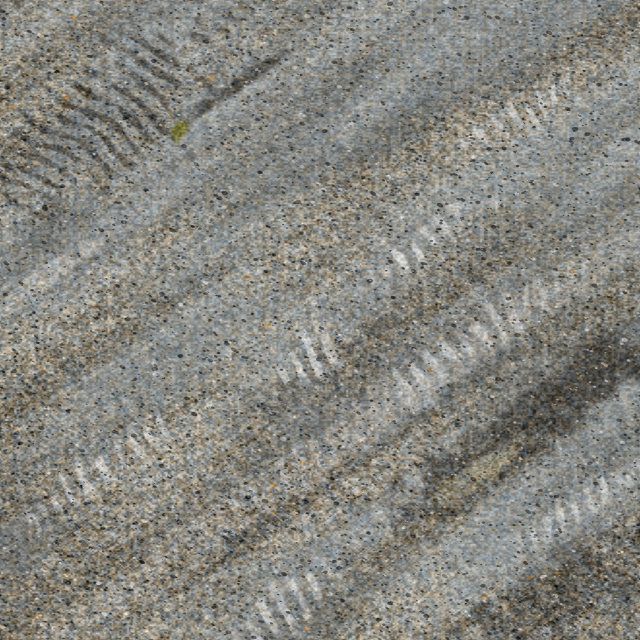
Give the GLSL for this texture, as a WebGL 2 fragment shader.

```glsl
#version 300 es
precision highp float;
// Worn grey asphalt crossed by diagonal tyre tracks: streaky noise sets the tone,
// ribbed patches of chalk and dirt lie along the tracks, and fine grain with
// scattered grit covers everything.
uniform vec2 u_resolution;
out vec4 fragColor;

float hash(vec2 p) {
  return fract(sin(dot(p, vec2(127.1, 311.7))) * 43758.5453);
}

float noise(vec2 p) {
  vec2 i = floor(p), f = fract(p);
  f = f * f * (3.0 - 2.0 * f);
  return mix(mix(hash(i), hash(i + vec2(1, 0)), f.x),
             mix(hash(i + vec2(0, 1)), hash(i + vec2(1, 1)), f.x), f.y);
}

float fbm(vec2 p) {
  float sum = 0.0, amp = 0.5;
  for (int i = 0; i < 4; i++) {
    sum += amp * noise(p);
    p = p * 2.03 + 17.3;
    amp *= 0.5;
  }
  return sum / 0.9375;
}

// Soft ragged ellipse; x runs along the tracks
float patchMask(vec2 p, vec2 centre, vec2 halfSize) {
  vec2 d = (p - centre) / halfSize;
  d += 1.3 * (vec2(fbm(p * 34.0), fbm(p * 34.0 + 50.0)) - 0.5);
  return 1.0 - smoothstep(0.35, 1.05, length(d));
}

// Irregular tread bars across a track
float ribs(vec2 p, float lean) {
  float phase = (p.x + lean * p.y) / 0.029 + 1.2 * noise(p * vec2(9, 16));
  float wear = 2.2 * (fbm(p * vec2(60, 45)) - 0.5);
  return smoothstep(-0.2, 0.8, sin(6.2832 * phase) + wear);
}

// Scattered stones, dark or pale, one possible per cell
vec3 addGrit(vec3 col, vec2 uv, float scale, float density) {
  vec2 g = uv * scale;
  float aa = 0.6 * scale / u_resolution.y;
  for (int y = -1; y <= 1; y++)
  for (int x = -1; x <= 1; x++) {
    vec2 id = floor(g) + vec2(x, y);
    float kind = hash(id + 31.7);
    vec2 d = g - id - vec2(hash(id + 3.1), hash(id + 8.4));
    d.y += 0.5 * d.x * (hash(id + 5.9) - 0.2);
    float radius = mix(0.14, 0.38, hash(id + 12.6));
    float cover = 1.0 - smoothstep(radius - aa, radius + aa, length(d * vec2(0.8, 1.2)));
    cover *= step(hash(id + 21.3), density);
    vec3 stone = kind < 0.55 ? vec3(0.22, 0.22, 0.21)
               : kind < 0.82 ? vec3(0.74, 0.73, 0.71)
               : kind < 0.97 ? vec3(0.64, 0.58, 0.48) : vec3(0.72, 0.53, 0.29);
    col = mix(col, stone, 0.75 * cover);
  }
  return col;
}

void main() {
  vec2 uv = gl_FragCoord.xy / u_resolution.y;
  vec2 p = vec2(dot(uv, vec2(0.82, 0.57)), dot(uv, vec2(-0.57, 0.82)));

  // Streaked ground, brownish where rough and bluish where worn smooth
  float streak = fbm(p * vec2(3, 17) + 4.0);
  float worn = smoothstep(0.35, 0.65, fbm(p * vec2(2.5, 9) + 30.0));
  vec3 col = mix(vec3(0.46, 0.45, 0.42), vec3(0.61, 0.61, 0.59), smoothstep(0.2, 0.8, streak));
  col += mix(vec3(0.012, 0.0, -0.02), vec3(-0.01, 0.005, 0.02), worn);

  // Faint tracks scattered over the ground
  for (int i = 0; i < 14; i++) {
    float k = float(i);
    vec2 centre = vec2(1.4 * hash(vec2(k, 1)), mix(-0.55, 0.8, hash(vec2(k, 2))));
    float m = patchMask(p, centre, vec2(0.2, 0.03)) * mix(0.4, 1.0, ribs(p, -0.1));
    col += 0.11 * m * (hash(vec2(k, 3)) - 0.4);
  }

  // Dirt: ribbed corner, long scratch, oily lane and lower edge
  float bars = ribs(p, 0.36);
  float dirt = 0.75 * patchMask(p, vec2(0.56, 0.58), vec2(0.32, 0.11)) * mix(0.2, 1.0, bars);
  dirt = max(dirt, 0.7 * patchMask(p, vec2(0.80, 0.50), vec2(0.14, 0.014)));
  dirt = max(dirt, 0.8 * patchMask(p, vec2(0.90, -0.195), vec2(0.36, 0.06)));
  dirt = max(dirt, 0.6 * patchMask(p, vec2(0.72, -0.45), vec2(0.28, 0.08)));
  dirt = max(dirt, 0.45 * patchMask(p, vec2(0.55, -0.09), vec2(0.5, 0.018)));
  col = mix(col, vec3(0.27, 0.26, 0.235), dirt);

  // Chalk: pale lane, then broken bars left by the treads
  float tread = ribs(p, -0.09);
  float lane = patchMask(p, vec2(0.62, -0.045), vec2(0.75, 0.045));
  col = mix(col, vec3(0.65, 0.64, 0.615), lane * mix(0.4, 0.85, tread));
  float chalk = patchMask(p, vec2(0.29, 0.13), vec2(0.24, 0.038));
  chalk = max(chalk, patchMask(p, vec2(0.65, 0.08), vec2(0.09, 0.05)));
  chalk = max(chalk, patchMask(p, vec2(0.89, 0.13), vec2(0.17, 0.03)));
  chalk = max(chalk, patchMask(p, vec2(1.15, 0.215), vec2(0.15, 0.035)));
  chalk = max(chalk, 0.8 * patchMask(p, vec2(0.88, -0.03), vec2(0.18, 0.04)));
  chalk = max(chalk, 0.9 * patchMask(p, vec2(0.42, -0.21), vec2(0.13, 0.05)));
  chalk = max(chalk, 0.9 * patchMask(p, vec2(0.88, -0.345), vec2(0.16, 0.03)));
  chalk *= mix(0.12, 0.9, tread);
  chalk = max(chalk, 0.5 * patchMask(p, vec2(0.40, 0.425), vec2(0.15, 0.018)));
  col = mix(col, vec3(0.78, 0.78, 0.77), chalk);
  col = mix(col, vec3(0.58, 0.56, 0.48), 0.9 * patchMask(p, vec2(0.77, -0.21), vec2(0.1, 0.022)));

  // Grit, fine grain and slight colour variation; smoother where worn or chalky
  float rough = mix(1.0, 0.65, max(worn, chalk));
  col = addGrit(col, uv, 95.0, 0.16 * rough);
  col = addGrit(col, uv + 0.37, 165.0, 0.3 * rough);
  float grain = noise(uv * vec2(170, 215)) + noise(uv * vec2(330, 390) + 9.0) - 1.0;
  col += 0.28 * rough * grain;
  col += 0.09 * rough * (noise(uv * 140.0 + 70.0) - 0.5) * vec3(1.0, 0.1, -1.0);

  // Small tuft of moss
  float moss = patchMask(p, vec2(0.68, 0.496), vec2(0.022, 0.018));
  col = mix(col, vec3(0.44, 0.43, 0.16) + 0.2 * grain, 0.85 * moss);
  fragColor = vec4(clamp(col, 0.0, 1.0), 1.0);
}
```
